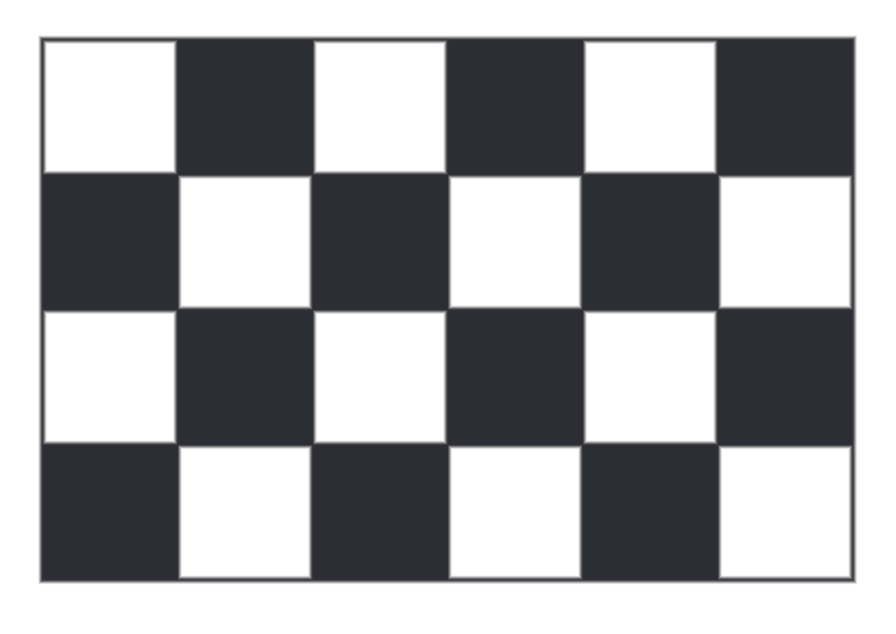
Give the GLSL for this pattern, as a Shadertoy shader.

```glsl
#define GRID vec2(6.0, 4.0)
#define CELL 0.213
#define CENTER vec2(-0.0006, 0.0114)
#define HALF_LINE 0.0035
#define SOFTNESS 0.0045
#define PAPER vec3(1.0)
#define FILL vec3(0.172, 0.18, 0.21)
#define STROKE vec3(0.18, 0.18, 0.2)

// Soft coverage of a stroke, given the distance from its centre line
float strokeCoverage(float dist, float blur) {
    return 1.0 - smoothstep(HALF_LINE - blur, HALF_LINE + blur, dist);
}

float maxComponent(vec2 v) {
    return max(v.x, v.y);
}

void mainImage(out vec4 fragColor, in vec2 fragCoord) {
    vec2 p = (fragCoord - 0.5 * iResolution.xy) / iResolution.y - CENTER;
    float blur = max(SOFTNESS, 0.75 / iResolution.y);

    // Checker cell and position inside it
    vec2 grid = p / CELL + 0.5 * GRID;
    vec2 cell = clamp(floor(grid), vec2(0.0), GRID - 1.0);
    vec2 local = grid - cell - 0.5;
    float filled = 1.0 - mod(cell.x + cell.y, 2.0);

    // Grid lines, then the outer limit of the board
    float edgeDist = CELL * (0.5 - maxComponent(abs(local)));
    float line = strokeCoverage(edgeDist, blur);
    float boardDist = maxComponent(abs(p) - 0.5 * GRID * CELL);
    float board = strokeCoverage(boardDist, blur);

    vec3 ink = mix(FILL, STROKE, line);
    float coverage = board * max(filled, line);
    fragColor = vec4(mix(PAPER, ink, coverage), 1.0);
}
```
